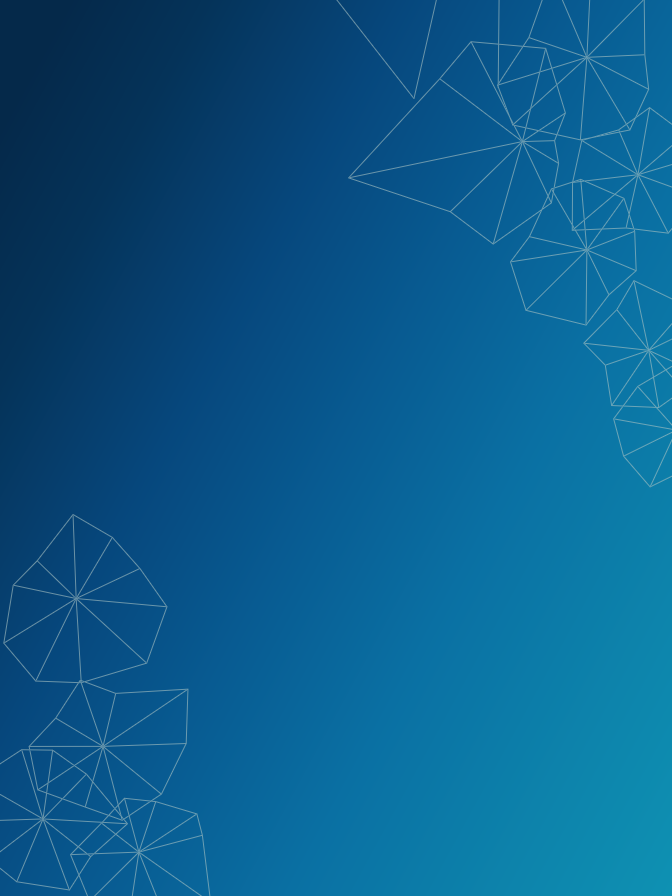
Write a WebGL 2 fragment shader that draws this background.

```glsl
#version 300 es
precision highp float;
// Diagonal navy-to-teal gradient with two corner clusters of fine wireframe fans.

uniform vec2 u_resolution;
out vec4 outColor;

const float TAU = 6.2831853;
const vec2 CANVAS = vec2(0.75, 1.0);          // design space, height is one
const vec2 GRADIENT_AXIS = vec2(0.58, 0.42);  // weights from the top left corner
const vec3 LINE_COLOR = vec3(0.66, 0.76, 0.76);
const float LINE_OPACITY = 0.62;
const float LINE_WIDTH = 0.0011;
const float ANGLE_JITTER = 0.55;
const float SHORTEST_SPOKE = 0.65;
const float LONGEST_SPOKE = 1.15;
const int SPOKES = 10;

// Gradient stops: colour and position
const int STOPS = 7;
const vec4 RAMP[STOPS] = vec4[](
  vec4(0.02, 0.16, 0.29, 0.06), vec4(0.02, 0.20, 0.35, 0.18),
  vec4(0.025, 0.28, 0.49, 0.35), vec4(0.03, 0.355, 0.57, 0.50),
  vec4(0.04, 0.44, 0.64, 0.67), vec4(0.05, 0.51, 0.67, 0.84),
  vec4(0.055, 0.57, 0.70, 1.0));

// Fan hubs: centre, mean reach, sideways lean of the reach
const int HUBS = 10;
const vec4 HUB[HUBS] = vec4[](
  vec4(0.583, 0.842, 0.120, -0.55), vec4(0.655, 0.936, 0.090, -0.15),
  vec4(0.712, 0.805, 0.080, -0.10), vec4(0.655, 0.721, 0.080, -0.15),
  vec4(0.724, 0.609, 0.072, -0.10), vec4(0.755, 0.520, 0.062, -0.10),
  vec4(0.085, 0.332, 0.095, 0.10), vec4(0.115, 0.167, 0.090, 0.15),
  vec4(0.048, 0.086, 0.085, 0.00), vec4(0.155, 0.049, 0.080, 0.10));

// Loose edges that leave through the top: start and end
const int STRAYS = 3;
const vec4 STRAY[STRAYS] = vec4[](
  vec4(0.376, 1.0, 0.462, 0.89), vec4(0.462, 0.89, 0.487, 1.0),
  vec4(0.557, 1.0, 0.556, 0.902));

float hash(vec2 cell) {
  return fract(sin(dot(cell, vec2(41.3, 289.1))) * 4375.85);
}

float segmentDistance(vec2 p, vec2 a, vec2 b) {
  vec2 ab = b - a;
  float along = clamp(dot(p - a, ab) / dot(ab, ab), 0.0, 1.0);
  return length(p - a - ab * along);
}

vec3 background(vec2 uv) {
  float t = dot(vec2(uv.x, 1.0 - uv.y), GRADIENT_AXIS);
  vec3 color = RAMP[0].rgb;
  for (int i = 1; i < STOPS; i++) {
    float blend = clamp((t - RAMP[i - 1].a) / (RAMP[i].a - RAMP[i - 1].a), 0.0, 1.0);
    color = mix(color, RAMP[i].rgb, blend);
  }
  return color;
}

// End of one spoke, relative to its hub
vec2 spokeTip(int hub, int spoke) {
  vec2 id = vec2(float(hub) + 1.0, float(spoke % SPOKES));
  float angle = (id.y + ANGLE_JITTER * (hash(id) - 0.5)) * TAU / float(SPOKES) + id.x * 0.7;
  vec2 direction = vec2(cos(angle), sin(angle));
  float reach = HUB[hub].z * (1.0 + HUB[hub].w * direction.x);
  return direction * reach * mix(SHORTEST_SPOKE, LONGEST_SPOKE, hash(id.yx + 17.0));
}

float meshDistance(vec2 p) {
  float d = 1.0;
  for (int h = 0; h < HUBS; h++) {
    vec2 q = p - HUB[h].xy;
    if (length(q) > HUB[h].z * 2.0) continue;
    vec2 tip = spokeTip(h, 0);
    for (int s = 0; s < SPOKES; s++) {
      vec2 next = spokeTip(h, s + 1);
      d = min(d, segmentDistance(q, vec2(0.0), tip));
      d = min(d, segmentDistance(q, tip, next));
      tip = next;
    }
  }
  for (int i = 0; i < STRAYS; i++) {
    d = min(d, segmentDistance(p, STRAY[i].xy, STRAY[i].zw));
  }
  return d;
}

void main() {
  vec2 uv = gl_FragCoord.xy / u_resolution;
  float pixel = 1.0 / u_resolution.y;
  float coverage = clamp(0.5 + (0.5 * LINE_WIDTH - meshDistance(uv * CANVAS)) / pixel, 0.0, 1.0);
  outColor = vec4(mix(background(uv), LINE_COLOR, coverage * LINE_OPACITY), 1.0);
}
```
